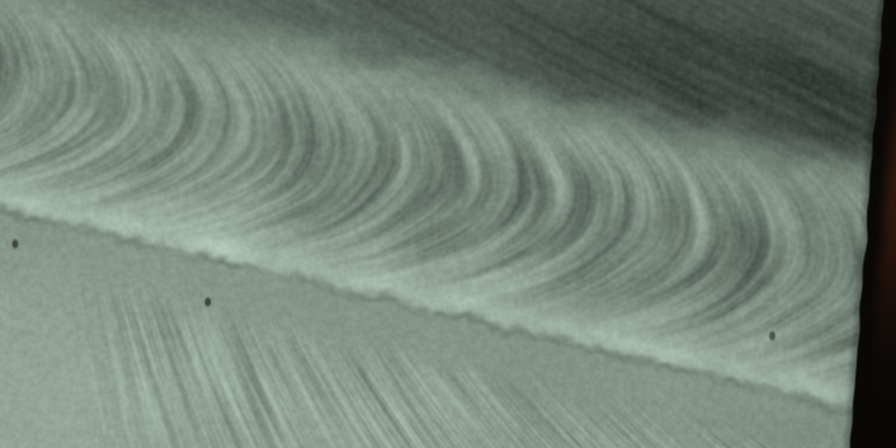
This texture is drawn by a Shadertoy shader. Its source:

```glsl
#define TINT vec3(0.885, 1.0, 0.915)
#define RIPPLE_BEND 1.2
#define RIPPLE_APEX 0.58
#define RIPPLE_DEPTH 0.21
#define SCRATCH_DEPTH 0.15
#define SCRATCH_FAN 0.67
#define GRAIN 0.035

float sq(float x) { return x * x; }

vec2 gradient(vec2 cell) {
    vec3 h = fract(cell.xyx * vec3(0.1031, 0.1030, 0.0973));
    h += dot(h, h.yzx + 33.33);
    float angle = 6.2832 * fract((h.x + h.y) * h.z);
    return vec2(cos(angle), sin(angle));
}

// Gradient noise, roughly -0.7 to 0.7
float noise(vec2 p) {
    vec2 i = floor(p), f = p - i;
    vec2 w = f * f * f * (f * (f * 6.0 - 15.0) + 10.0);
    vec2 e = vec2(1, 0);
    float a = dot(gradient(i), f);
    float b = dot(gradient(i + e.xy), f - e.xy);
    float c = dot(gradient(i + e.yx), f - e.yx);
    float d = dot(gradient(i + e.xx), f - e.xx);
    return mix(mix(a, b, w.x), mix(c, d, w.x), w.y);
}

float fbm(vec2 p) {
    return noise(p) + 0.5 * noise(p * 2.1 + 7.3) + 0.25 * noise(p * 4.3 + 3.1);
}

float seamHeight(float x) { return 0.54 - 0.235 * x; }
float crownHeight(float x) { return 1.08 - 0.215 * x; }

// Flat lower plate with a fan of fine scratches
float plateLight(vec2 p, float above) {
    float light = 0.60 + 0.04 * smoothstep(-0.08, -0.32, above) - 0.015 * p.x;
    light += 0.03 * fbm(p * vec2(3.0, 5.0));
    float fan = (p.x + 0.12) * exp(SCRATCH_FAN * p.y);
    float lines = noise(vec2(fan * 42.0, p.y * 2.5))
                + 0.8 * noise(vec2(fan * 85.0 + 9.0, p.y * 4.0));
    float zone = smoothstep(-0.07, -0.2, above) * smoothstep(0.08, 0.4, p.x);
    return light + SCRATCH_DEPTH * lines * zone * (0.75 + 0.5 * noise(p * 5.0));
}

// Rounded weld bead with nested crescent ripples; v runs from seam to crown
float beadLight(vec2 p, float v) {
    float light = mix(0.68, 0.565, smoothstep(0.02, 0.3, v));
    light -= 0.035 * exp(-sq((v - 0.5) / 0.2));
    light += 0.03 * smoothstep(0.55, 0.8, v) - 0.03 * smoothstep(0.5, 1.9, p.x);
    light += 0.05 * fbm(p * 5.0 + 2.0);

    float u = p.x + RIPPLE_BEND * sq(v - RIPPLE_APEX) + 0.012 * noise(p * 6.0);
    float ripples = 0.6 * noise(vec2(u * 15.0, v * 1.6))
                  + 0.6 * noise(vec2(u * 34.0 + 5.0, v * 2.2))
                  + 0.4 * noise(vec2(u * 70.0, v * 4.0)) * smoothstep(0.05, 0.4, v);
    float zone = smoothstep(0.0, 0.25, v) * (1.0 - 0.85 * smoothstep(0.62, 0.95, v));
    light += RIPPLE_DEPTH * ripples * zone;

    // Deeper grooves, each with a lit lip on its right
    float grooves[6] = float[6](0.02, 0.64, 0.88, 1.03, 1.22, 1.70);
    float body = exp(-sq((v - 0.52) / 0.21));
    for (int i = 0; i < 6; i++) {
        float d = u - grooves[i];
        light += body * (0.04 * exp(-sq((d - 0.025) / 0.012))
                       - 0.10 * exp(-sq(d / 0.017)) - 0.035 * exp(-sq((d + 0.04) / 0.035)));
    }
    return light;
}

// Shaded upper plate with shallow brushing
float shadeLight(vec2 p, float rise) {
    float light = mix(0.40, 0.27, smoothstep(0.5, 1.6, p.x));
    light += 0.07 * smoothstep(0.12, 0.36, rise);
    float across = p.y + 0.5 * p.x;
    light += 0.06 * noise(vec2(across * 55.0, p.x * 3.0));
    return light + 0.04 * fbm(vec2(across * 9.0, p.x * 3.0));
}

void mainImage(out vec4 fragColor, in vec2 fragCoord) {
    vec2 p = fragCoord / iResolution.y;
    float pixel = 1.0 / iResolution.y;
    float seam = seamHeight(p.x), crown = crownHeight(p.x);
    float v = (p.y - seam) / (crown - seam);

    // Join plate, bead and shade
    float ragged = 0.022 * noise(vec2(p.x * 11.0, 2.0)) + 0.014 * noise(p * 34.0);
    float above = p.y - seam + ragged;
    float light = mix(plateLight(p, above), beadLight(p, v),
                      smoothstep(-0.006, 0.012, above));
    float rise = p.y - crown + 0.035 * fbm(p * vec2(5.0, 9.0));
    light = mix(light, shadeLight(p, rise), smoothstep(-0.11, 0.045, rise));

    // Bright lip and broken shadow along the seam
    float broken = 0.6 + noise(vec2(p.x * 9.0, 4.0));
    light += 0.07 * broken * exp(-sq((above - 0.025) / 0.022));
    light -= 0.08 * broken * exp(-sq((above + 0.012) / 0.009));

    // Pits
    vec2 pits[3] = vec2[3](vec2(0.034, 0.456), vec2(0.464, 0.326), vec2(1.724, 0.25));
    for (int i = 0; i < 3; i++) {
        float d = length((p - pits[i]) * vec2(1.0, 0.7));
        light -= 0.32 * (1.0 - smoothstep(0.003, 0.008 + pixel, d));
    }
    light += GRAIN * (noise(p * 95.0) + noise(p * 45.0));
    vec3 color = max(light, 0.0) * TINT;

    // Cut end of the metal against the dark brown backdrop
    float end = p.x - 1.896 - 0.075 * p.y + 0.008 * noise(vec2(p.y * 14.0, 1.0));
    float glow = smoothstep(0.015, 0.06, end) * exp(-sq((p.y - 0.56) / 0.25));
    vec3 backdrop = vec3(0.035, 0.03, 0.025) + vec3(0.15, 0.06, 0.03) * glow;
    color *= 1.0 - 0.25 * smoothstep(-0.02, 0.0, end);
    color = mix(color, backdrop, smoothstep(-pixel, pixel + 0.003, end));
    fragColor = vec4(color, 1.0);
}
```
